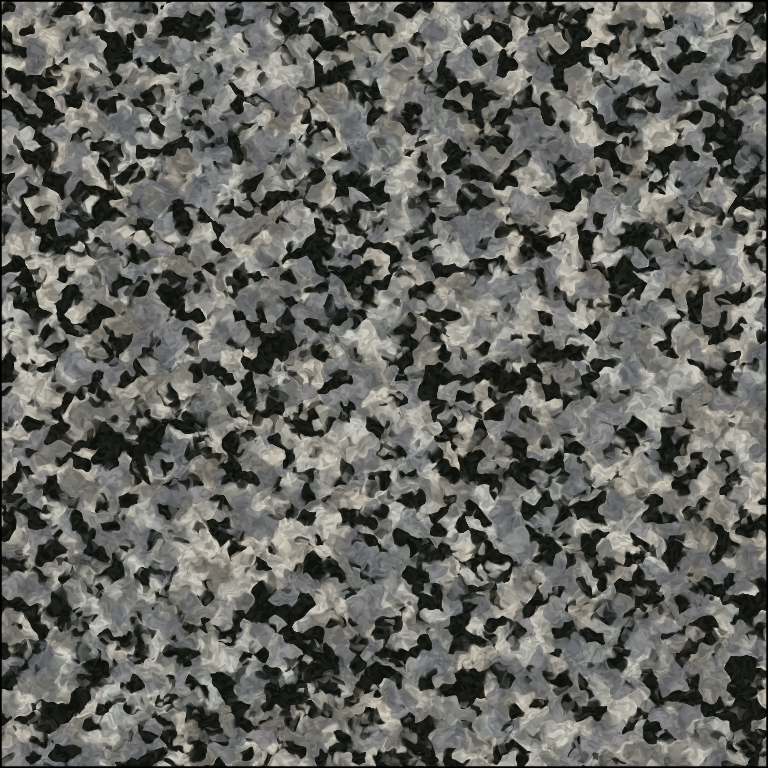
This texture is drawn by a Shadertoy shader. Its source:

```glsl
// Polished grey granite: pale feldspar, bluish quartz and clustered black mica in a thin dark frame.

vec3 hash3(vec2 p) {
    vec3 q = fract(p.xyx * vec3(0.1031, 0.1030, 0.0973));
    q += dot(q, q.yxz + 33.33);
    return fract((q.xxy + q.yzz) * q.zyx);
}

// Soft cellular noise: each cell has a random tone that blends at its borders.
float grains(vec2 p) {
    vec2 cell = floor(p), local = fract(p);
    float tone = 0.0, total = 0.0;
    for (int y = -1; y <= 1; y++) {
        for (int x = -1; x <= 1; x++) {
            vec2 offset = vec2(x, y);
            vec3 rnd = hash3(cell + offset + 71.0);
            vec2 toSeed = offset + rnd.xy - local;
            float weight = exp(-12.0 * dot(toSeed, toSeed));
            tone += weight * rnd.z;
            total += weight;
        }
    }
    return tone / total;
}

// Layered sines bend the grain outlines.
vec2 warp(vec2 p) {
    vec2 bend = 0.0030 * sin(p.yx * vec2(91.0, 77.0) + 3.0 * sin(p * 43.0));
    bend += 0.0016 * sin(p.yx * vec2(233.0, 271.0) + 2.0 * sin(p * 167.0));
    return p + bend;
}

void mainImage(out vec4 fragColor, in vec2 fragCoord) {
    vec2 uv = fragCoord / iResolution.xy;
    vec2 p = warp(fragCoord / iResolution.y);
    float speckle = grains(p * 125.0 + 9.0);
    float dust = grains(p * vec2(210.0, 250.0) + 31.0);

    // Feldspar ground
    float pale = 0.6 * grains(p * 40.0 + 5.0) + 0.4 * grains(p * 95.0 + 17.0);
    vec3 color = mix(vec3(0.43, 0.43, 0.41), vec3(0.73, 0.72, 0.68), smoothstep(0.2, 0.8, pale));
    color += vec3(0.03, 0.0, -0.03) * (grains(p * 23.0 + 47.0) - 0.5);

    // Bluish quartz
    float quartz = smoothstep(0.58, 0.72, grains(p * 36.0 + 83.0));
    color = mix(color, vec3(0.36, 0.37, 0.40), 0.55 * quartz);

    // Black mica, gathered in loose clusters
    float mica = 0.55 * grains(p * vec2(57.0, 62.0) + 120.0)
               + 0.25 * grains(p * 25.0 + 150.0) + 0.20 * speckle;
    vec3 micaColor = vec3(0.07, 0.08, 0.06) + 0.06 * (dust - 0.3);
    color = mix(micaColor, color, smoothstep(0.31, 0.49, mica));

    // Fine surface grain
    color *= 1.0 + 0.26 * (dust - 0.5);

    // Dark frame
    vec2 edge = min(uv, 1.0 - uv);
    color *= smoothstep(0.0012, 0.0036, min(edge.x, edge.y));

    fragColor = vec4(clamp(color, 0.0, 1.0), 1.0);
}
```
